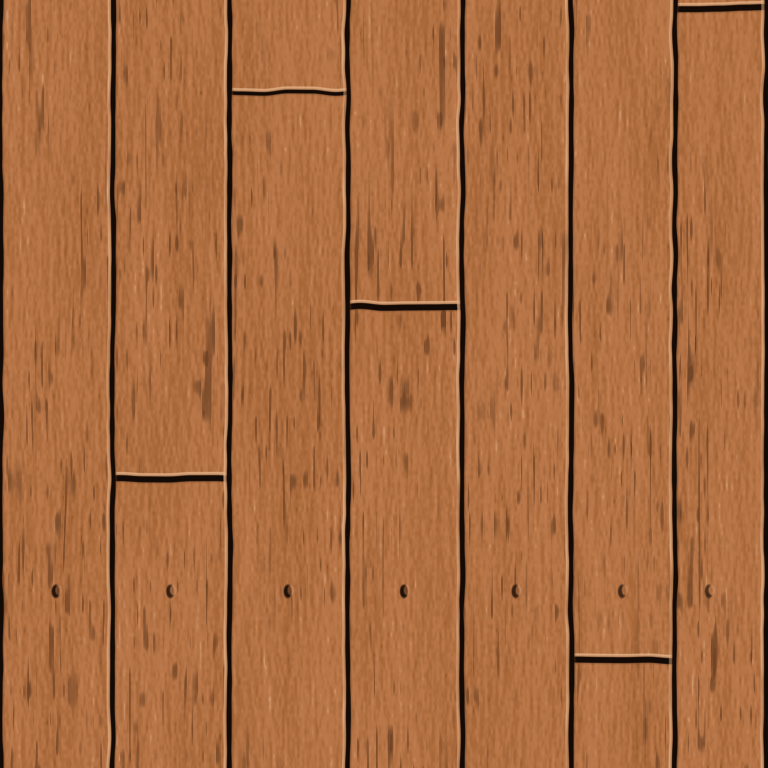
Give the GLSL for this texture, as a Shadertoy shader.

```glsl
// Seven upright wooden planks with dark seams, staggered end joints and a row of nail holes.

const int PLANKS = 7;
const float SEAM_X[8] = float[8](0.001, 0.147, 0.2995, 0.453, 0.602, 0.7435, 0.879, 0.998);
// Height of each end joint; negative where a plank has none.
const float JOINT_Y[7] = float[7](-1.0, 0.376, 0.879, 0.600, -1.0, 0.141, 0.990);
const float NAIL_Y = 0.230;

const vec3 WOOD_DARK = vec3(0.65, 0.40, 0.22);
const vec3 WOOD_LIGHT = vec3(0.73, 0.47, 0.29);
const vec3 WOOD_PALE = vec3(0.83, 0.62, 0.46);
const vec3 GRAIN_BROWN = vec3(0.40, 0.24, 0.13);
const vec3 EDGE_PALE = vec3(0.89, 0.69, 0.52);
const vec3 GAP_BLACK = vec3(0.08, 0.04, 0.02);

float hash(vec2 p) {
    vec3 q = fract(vec3(p.xyx) * 0.1031);
    q += dot(q, q.yzx + 33.33);
    return fract((q.x + q.y) * q.z);
}

float noise(vec2 p) {
    vec2 i = floor(p);
    vec2 f = fract(p);
    f = f * f * (3.0 - 2.0 * f);
    return mix(mix(hash(i), hash(i + vec2(1, 0)), f.x),
               mix(hash(i + vec2(0, 1)), hash(i + vec2(1, 1)), f.x), f.y);
}

// Soft band of the given half width around zero.
float band(float d, float halfWidth, float soft) {
    return 1.0 - smoothstep(halfWidth - soft, halfWidth + soft, abs(d));
}

// Long fibres; the offset gives every plank its own pattern.
float fibres(vec2 p) {
    return 0.55 * noise(p * vec2(200.0, 24.0)) + 0.45 * noise(p * vec2(310.0, 75.0) + 17.0);
}

vec3 woodColor(vec2 uv, float seed) {
    vec2 p = uv + vec2(seed * 3.7, seed * 1.9);
    p.x += 0.004 * (noise(p * vec2(14.0, 7.0)) - 0.5);

    // Relief between neighbouring fibres plus broad tonal drift.
    float relief = fibres(p) - fibres(p + vec2(0.003, 0.001));
    float drift = noise(p * vec2(38.0, 5.0)) - 0.5;
    float speckle = noise(p * vec2(380.0, 190.0)) - 0.5;
    float tone = 0.56 + 0.85 * relief + 0.35 * drift + 0.35 * speckle;
    vec3 color = mix(WOOD_DARK, WOOD_LIGHT, smoothstep(0.15, 0.85, tone));
    color = mix(color, WOOD_PALE, 0.7 * smoothstep(0.85, 1.25, tone));
    color = mix(color, GRAIN_BROWN, 0.6 * smoothstep(0.2, -0.25, tone) );

    // Sparse dark pores and longer cracks, clustered in patches.
    float patches = smoothstep(0.25, 0.75, noise(p * vec2(16.0, 5.0) + 41.0));
    float pores = smoothstep(0.74, 0.95, noise(p * vec2(230.0, 27.0) + 5.0));
    float cracks = smoothstep(0.83, 0.97, noise(p * vec2(190.0, 11.0) + 71.0));
    return mix(color, GRAIN_BROWN, clamp(patches * (0.65 * pores + 0.7 * cracks), 0.0, 0.85));
}

// Dark gap with a pale worn rim on its positive side.
vec3 drawGap(vec3 color, float d, float halfWidth, float rim, float mask, float soft) {
    float rimBand = band(d - halfWidth - 0.0022, 0.0022, soft);
    color = mix(color, EDGE_PALE, rimBand * rim * mask);
    color = mix(color, GRAIN_BROWN, 0.45 * band(d, halfWidth + 0.0015, soft + 0.001) * mask);
    return mix(color, GAP_BLACK, band(d, halfWidth, soft) * mask);
}

// Crescent-shaped dent, open to the right.
vec3 drawNail(vec3 color, vec2 d, float depth) {
    float hole = 1.0 - smoothstep(0.65, 1.15, length(d / vec2(0.0058, 0.0095)));
    float inner = 1.0 - smoothstep(0.6, 1.1, length((d - vec2(0.0038, 0.0015)) / vec2(0.005, 0.0075)));
    color = mix(color, GAP_BLACK, hole * (1.0 - inner * (1.0 - 0.5 * depth)) * mix(0.65, 0.95, depth));
    return mix(color, WOOD_PALE, 0.4 * inner * (1.0 - hole));
}

void mainImage(out vec4 fragColor, in vec2 fragCoord) {
    vec2 uv = fragCoord / iResolution.xy;
    float soft = max(0.0011, 0.7 / iResolution.y);

    // Slightly wavering edges.
    float waverX = 0.0024 * (noise(vec2(uv.y * 24.0, floor(uv.x * 7.0 + 0.5))) - 0.5);
    float waverY = 0.0040 * (noise(vec2(uv.x * 32.0, 9.0)) - 0.5);
    float x = uv.x + waverX;

    int plank = 0;
    for (int i = 1; i < PLANKS; i++) {
        if (x > SEAM_X[i]) plank = i;
    }
    float seed = float(plank) + 1.0;
    float left = SEAM_X[plank];
    float right = SEAM_X[plank + 1];
    vec3 color = woodColor(uv, seed);

    // Nail hole near the middle of each plank; the last one sits left of it.
    float nailX = mix(left, right, plank == PLANKS - 1 ? 0.37 : 0.49);
    color = drawNail(color, uv - vec2(nailX, NAIL_Y), hash(vec2(seed, 8.0)));

    // End joint, thinner on the third plank.
    float jointWidth = plank == 2 ? 0.0023 : 0.0038;
    float inside = step(left, x) * step(x, right) * step(0.0, JOINT_Y[plank]);
    color = drawGap(color, uv.y + waverY - JOINT_Y[plank], jointWidth, 0.85, inside, soft);

    // Seams between planks, rim worn unevenly along the length.
    for (int i = 0; i <= PLANKS; i++) {
        float wear = noise(vec2(uv.y * 28.0, float(i) * 5.0 + 2.0));
        float width = 0.0024 + 0.0009 * noise(vec2(uv.y * 45.0, float(i) * 3.0));
        color = drawGap(color, SEAM_X[i] - x, width, 0.35 + 0.5 * wear, 1.0, soft);
    }

    fragColor = vec4(color, 1.0);
}
```
